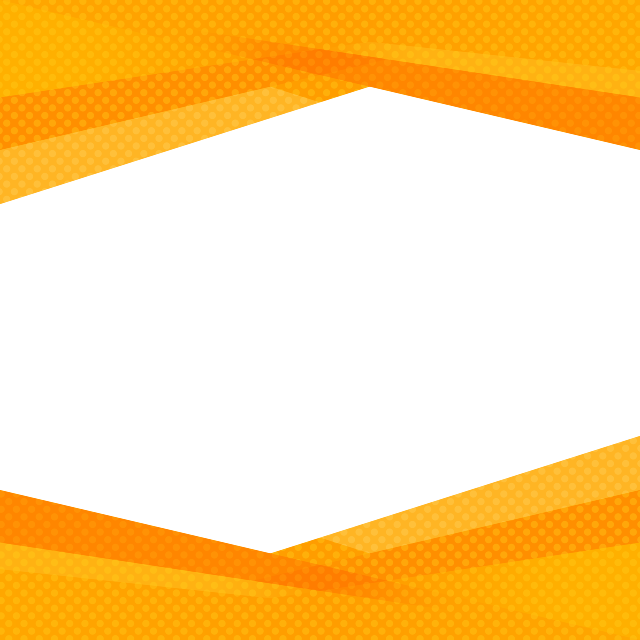
This background is drawn by a three.js fragment shader. Its source:

```glsl
// Orange banner frame: overlapping dotted wedges above and below a white hexagon.
varying vec2 vUv;

const vec3 BASE_MID    = vec3(1.0, 0.615, 0.0);
const vec3 BASE_SIDE   = vec3(1.0, 0.655, 0.0);
const vec3 YELLOW      = vec3(1.0, 0.69, 0.0);
const vec3 AMBER       = vec3(1.0, 0.70, 0.07);
const vec3 ORANGE      = vec3(1.0, 0.56, 0.0);
const vec3 DEEP_ORANGE = vec3(1.0, 0.525, 0.0);
const vec3 OVERLAP     = vec3(1.0, 0.49, 0.0);
const vec3 PALE        = vec3(1.0, 0.71, 0.14);
const vec3 PAPER       = vec3(1.0);
const vec3 DOT_TINT    = vec3(1.0, 0.80, 0.10);

const float EDGE       = 0.0008;  // half width of smoothed edges
const float DOT_PITCH  = 0.0238;  // spacing of dots along a row
const float DOT_RADIUS = 0.0056;
const float DOT_ALPHA  = 0.40;

// Lines as (depth from the top at x = 0, slope).
const vec2 STEEP   = vec2(0.0, 0.2345);    // wedge from the corner
const vec2 SHALLOW = vec2(0.1523, -0.151); // top of the orange band
const vec2 CUT     = vec2(0.319, -0.318);  // long edge of the hexagon
const vec2 AMBER_TOP = vec2(0.003, 0.1077);

// Coverage of the area lying below a line; p.y is depth from the top.
float below(vec2 p, vec2 line) {
  float d = (p.y - line.x - line.y * p.x) * inversesqrt(1.0 + line.y * line.y);
  return smoothstep(-EDGE, EDGE, d);
}

// Staggered dot grid.
float dots(vec2 p) {
  vec2 cell = vec2(DOT_PITCH);
  vec2 q = p - vec2(0.0105, 0.002);
  vec2 a = mod(q, cell) - 0.5 * cell;
  vec2 b = mod(q + 0.5 * cell, cell) - 0.5 * cell;
  float d = min(length(a), length(b)) - DOT_RADIUS;
  return 1.0 - smoothstep(-EDGE, EDGE, d);
}

void main() {
  // Half-turn symmetry: the lower half reuses the upper one.
  vec2 p = vUv.y < 0.5 ? vec2(1.0 - vUv.x, vUv.y) : vec2(vUv.x, 1.0 - vUv.y);
  vec2 m = vec2(1.0 - p.x, p.y);

  float underSteep    = below(p, STEEP);
  float underSteepM   = below(m, STEEP);
  float underShallow  = below(p, SHALLOW);
  float underShallowM = below(m, SHALLOW);

  // Soft backdrop, with a yellow wedge on one side.
  vec3 color = mix(BASE_MID, BASE_SIDE, abs(p.x - 0.5) * 2.0);
  color = mix(color, YELLOW, underSteep * (1.0 - smoothstep(0.08, 0.36, p.x)));

  // Thin amber strip.
  float amber = underShallow * below(p, AMBER_TOP) * (1.0 - underShallowM);
  color = mix(color, AMBER, amber * smoothstep(0.48, 0.68, p.x));

  // Crossing orange wedges that fade past the middle.
  float band = underShallow * (1.0 - underSteepM);
  band *= underShallowM * (1.0 - smoothstep(0.38, 0.62, p.x));
  color = mix(color, ORANGE, band);
  float deep = underShallowM * (1.0 - underSteep) * smoothstep(0.27, 0.49, p.x);
  color = mix(color, DEEP_ORANGE, deep);
  float overlap = deep * underShallow * (1.0 - underSteepM);
  color = mix(color, OVERLAP, overlap * (1.0 - smoothstep(0.54, 0.66, p.x)));

  // Pale strip along the hexagon.
  float pale = underSteepM * below(m, CUT);
  color = mix(color, PALE, pale);

  // Dots are weaker over the deep wedge.
  float dotAlpha = DOT_ALPHA * mix(1.0, 0.45, deep);
  vec3 tint = mix(DOT_TINT, vec3(1.0, 0.82, 0.36), pale);
  color = mix(color, tint, dots(p) * dotAlpha);

  // White hexagon.
  color = mix(color, PAPER, underSteep * below(p, CUT));
  gl_FragColor = vec4(color, 1.0);
}
```
